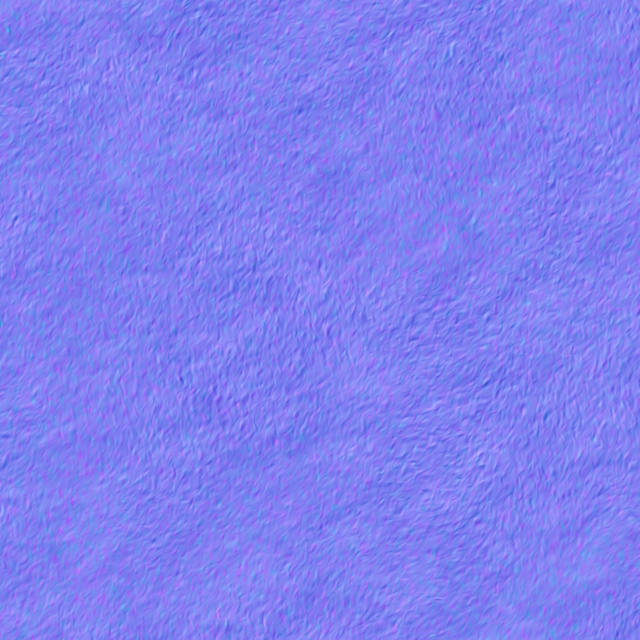
Reproduce this texture map procedurally as a WebGL 2 fragment shader.

```glsl
#version 300 es
precision highp float;
// Tangent-space normal map of short, crinkled fur combed up to the right.

uniform vec2 u_resolution;
out vec4 fragColor;

// Colour: neutral normal, and the way light and tint move it
const vec3 BASE_COLOR = vec3(0.502, 0.503, 0.946);
const vec3 LIGHT_AXIS = vec3(1.08, 0.9, 0.48);
const vec3 TINT_AXIS = vec3(-1.15, 0.9, -0.2);

// Strands, in canvas units
const float CELL_SIZE = 0.016;
const int STRANDS_PER_CELL = 9;
const float STRAND_LENGTH = 0.0066;
const float STRAND_WIDTH = 0.0025;
const vec2 STRAND_SIZES = vec2(0.65, 1.35);
const float STRAND_LIGHT = 0.105;

// Upright specks of tint
const vec2 SPECK_SIZE = vec2(0.0023, 0.0046);
const float SPECK_TINT = 0.054;

// Combing direction, in radians from the x axis
const float COMB_ANGLE = 1.12;
const float COMB_SWING = 0.9;
const float COMB_SCALE = 6.0;
const float ANGLE_JITTER = 1.1;

// Crinkles that bend the strands
const float CRINKLE_SCALE = 55.0;
const float CRINKLE_SHIFT = 0.005;

// Folds under the fur
const float FOLD_ANGLE = 0.5;
const vec2 FOLD_SCALE = vec2(12.0, 27.0);
const float FOLD_LIGHT = 0.125;
const float FOLD_FADE = 0.85;

float hash(vec2 p) {
    return fract(sin(dot(p, vec2(127.1, 311.7))) * 43758.5453);
}

vec4 hash4(vec3 p) {
    float s = dot(p, vec3(127.1, 311.7, 74.7));
    return fract(sin(s + vec4(0.0, 19.19, 47.53, 83.71)) * 43758.5453);
}

float valueNoise(vec2 p) {
    vec2 i = floor(p);
    vec2 f = fract(p);
    f = f * f * (3.0 - 2.0 * f);
    float low = mix(hash(i), hash(i + vec2(1.0, 0.0)), f.x);
    float high = mix(hash(i + vec2(0.0, 1.0)), hash(i + vec2(1.0, 1.0)), f.x);
    return mix(low, high, f.y);
}

vec2 alongAcross(vec2 p, float angle) {
    float c = cos(angle);
    float s = sin(angle);
    return vec2(c * p.x + s * p.y, c * p.y - s * p.x);
}

// Sum of scattered strokes: x is the light on their flanks, y specks of tint
vec2 strands(vec2 p) {
    vec2 home = floor(p / CELL_SIZE);
    vec2 sum = vec2(0.0);
    for (int y = -1; y <= 1; y++) {
        for (int x = -1; x <= 1; x++) {
            vec2 cell = home + vec2(x, y);
            float comb = valueNoise(cell * CELL_SIZE * COMB_SCALE + 31.0) - 0.5;
            float cellAngle = COMB_ANGLE + COMB_SWING * comb;
            for (int k = 0; k < STRANDS_PER_CELL; k++) {
                vec4 rnd = hash4(vec3(cell, float(k)));
                vec2 offset = p - (cell + rnd.xy) * CELL_SIZE;
                float angle = cellAngle + ANGLE_JITTER * (rnd.w - 0.5);
                float size = mix(STRAND_SIZES.x, STRAND_SIZES.y, fract(rnd.w * 13.0));
                vec2 q = alongAcross(offset, angle);
                q /= size * vec2(STRAND_LENGTH, STRAND_WIDTH);
                float slope = (q.y + 0.5 * q.x) * (2.0 * rnd.z - 1.0);
                vec2 speck = offset / SPECK_SIZE;
                float tint = 2.0 * fract(rnd.w * 7.0 + rnd.z * 5.0) - 1.0;
                sum += vec2(slope, tint) * exp(-vec2(dot(q, q), dot(speck, speck)));
            }
        }
    }
    return sum;
}

// Layered noise stretched along the fold direction, centred on zero
float folds(vec2 p) {
    vec2 q = alongAcross(p, FOLD_ANGLE) * FOLD_SCALE;
    q += 0.9 * valueNoise(p * 17.0);
    float sum = 0.0;
    float weight = 0.45;
    for (int i = 0; i < 3; i++) {
        sum += weight * (valueNoise(q + 17.0) - 0.5);
        q = q * 2.03 + 5.3;
        weight *= FOLD_FADE;
    }
    return sum;
}

void main() {
    vec2 p = gl_FragCoord.xy / u_resolution.y;
    vec2 crinkle = vec2(valueNoise(p * CRINKLE_SCALE + 9.0),
                        valueNoise(p * CRINKLE_SCALE + 57.0)) - 0.5;
    vec2 fur = strands(p + CRINKLE_SHIFT * crinkle);

    // Patches of raised fur alternate with flatter, more tinted ones
    float patchNoise = valueNoise(p * 8.0 + 3.0) - 0.5;
    float light = STRAND_LIGHT * (1.0 + 0.8 * patchNoise) * fur.x;
    light += FOLD_LIGHT * folds(p);
    float tint = SPECK_TINT * (1.0 - 0.6 * patchNoise) * fur.y;

    vec3 color = BASE_COLOR + LIGHT_AXIS * light + TINT_AXIS * tint;
    fragColor = vec4(clamp(color, 0.0, 1.0), 1.0);
}
```
